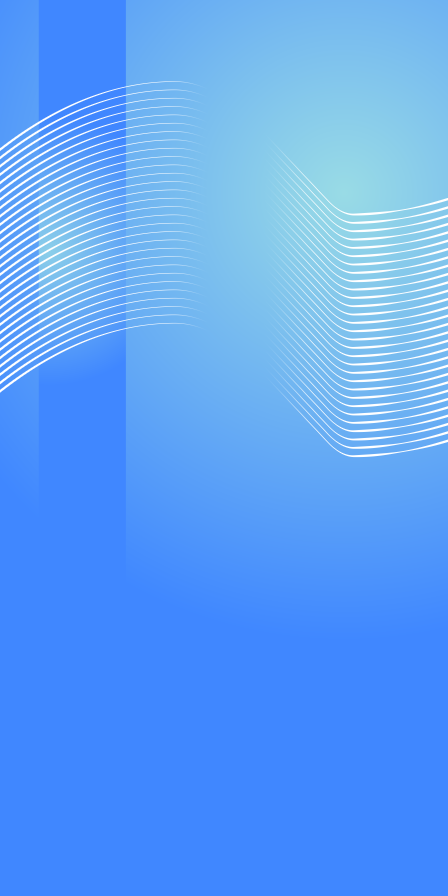
Give the GLSL for this background, as a WebGL 2 fragment shader.

```glsl
#version 300 es
precision highp float;
// Blue backdrop with a soft cyan glow, a vertical band and two bundles of white curves.

#define BASE vec3(0.25, 0.53, 1.0)
#define GLOW vec3(0.60, 0.86, 0.90)
#define GLOW_CENTER vec2(0.768, 0.43)
#define GLOW_RADIUS 1.0
#define SPOT_CENTER vec2(0.11, 0.56)
#define SPOT_RADIUS 0.30
#define BAND vec2(0.0865, 0.281)
#define PITCH 0.0186
#define LAST_LINE 29.0

uniform vec2 u_resolution;
out vec4 outColor;

// Linear radial falloff from 1 at the center to 0 at the radius.
float radial(vec2 p, vec2 center, float radius) {
    return clamp(1.0 - length(p - center) / radius, 0.0, 1.0);
}

// Top curve of the left bundle: an arch, steeper past its crest.
float archCurve(float x) {
    float dx = x - 0.39;
    return 0.182 + (dx < 0.0 ? 1.0 : 3.1) * dx * dx;
}

// Top curve of the right bundle: a slope rounded into a shallow rise.
float bendCurve(float x) {
    float slope = 0.307 + 1.06 * (x - 0.599);
    float rise = max(x - 0.776, 0.0);
    float shelf = 0.479 - 0.69 * rise * rise;
    float k = 0.031;
    float h = max(k - abs(slope - shelf), 0.0);
    return min(slope, shelf) - h * h / (4.0 * k);
}

// Pixel coverage of equally spaced copies of a curve.
float bundle(float y, float curve, float tilt, float halfWidth, float px) {
    float t = (y - curve) / PITCH;
    float d = abs(t - clamp(round(t), 0.0, LAST_LINE)) * PITCH / sqrt(1.0 + tilt * tilt);
    float overlap = min(d + 0.5 * px, halfWidth) - max(d - 0.5 * px, -halfWidth);
    return clamp(overlap / px, 0.0, 1.0);
}

void main() {
    // Width is one unit; y runs downward from the top edge.
    float px = 1.0 / u_resolution.x;
    vec2 p = vec2(gl_FragCoord.x, u_resolution.y - gl_FragCoord.y) * px;

    // Wide glow, replaced inside the band by a smaller spot.
    vec2 edges = clamp((p.x - BAND) / px + 0.5, 0.0, 1.0);
    float wide = radial(p, GLOW_CENTER, GLOW_RADIUS);
    float spot = 0.85 * radial(p, SPOT_CENTER, SPOT_RADIUS);
    vec3 color = mix(BASE, GLOW, mix(wide, spot, edges.x - edges.y));

    // Left bundle tapers toward the right.
    float e = 0.002;
    float arch = archCurve(p.x);
    float archTilt = (archCurve(p.x + e) - arch) / e;
    float archWidth = mix(0.0025, 0.0006, smoothstep(0.0, 0.36, p.x));
    float lines = bundle(p.y, arch, archTilt, archWidth, px)
                * (1.0 - smoothstep(0.36, 0.47, p.x));

    // Right bundle swells after the bend and again at the edge.
    float bend = bendCurve(p.x);
    float bendTilt = (bendCurve(p.x + e) - bend) / e;
    float swell = smoothstep(0.74, 0.82, p.x) * (1.0 - smoothstep(0.83, 0.91, p.x))
                + smoothstep(0.88, 1.0, p.x);
    float bendWidth = 0.0008 + 0.0018 * swell;
    lines += bundle(p.y, bend, bendTilt, bendWidth, px) * smoothstep(0.585, 0.72, p.x);

    outColor = vec4(mix(color, vec3(1.0), min(lines, 1.0)), 1.0);
}
```
